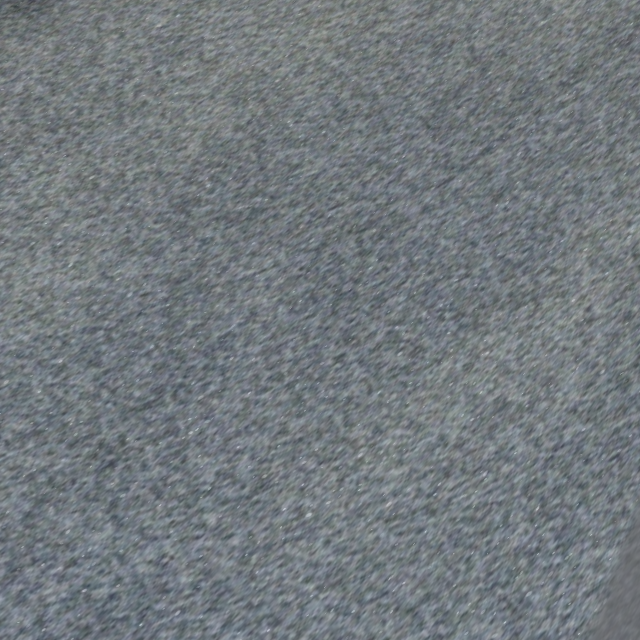
This texture is drawn by a WebGL 1 fragment shader. Its source:

```glsl
precision highp float;
uniform vec2 u_resolution;

float hash(vec2 p) {
  vec3 q = fract(vec3(p.xyx) * 0.1031);
  q += dot(q, q.yzx + 33.33);
  return fract((q.x + q.y) * q.z);
}

float noise(vec2 p) {
  vec2 i = floor(p), f = fract(p);
  f = f * f * (3.0 - 2.0 * f);
  return mix(mix(hash(i), hash(i + vec2(1.0, 0.0)), f.x),
             mix(hash(i + vec2(0.0, 1.0)), hash(i + 1.0), f.x), f.y);
}

mat2 rotation(float a) {
  return mat2(cos(a), -sin(a), sin(a), cos(a));
}

// Receding ground: finer towards the top, grain steeper towards the right
vec2 groundPlane(vec2 p) {
  vec2 g = vec2((p.x - 0.5) * (0.95 + 0.25 * p.y), p.y * (0.85 + 0.25 * p.y));
  g.y -= 0.2 * p.x * p.x;
  return rotation(0.48) * g + 3.0;
}

// Elongated stones in three overlapping sizes, centred on zero
float grains(vec2 g) {
  float sum = 0.0;
  float weight = 0.17;
  vec2 scale = vec2(85.0, 160.0);
  for (int i = 0; i < 3; i++) {
    float turn = 0.22 * float(i) - 0.2;
    sum += weight * (noise(rotation(turn) * g * scale + 37.0 * float(i)) - 0.5);
    scale *= 1.55;
    weight *= 0.8;
  }
  return sum;
}

// Sparse pale chips, one candidate per jittered cell
float chips(vec2 g) {
  float sum = 0.0;
  for (int i = 0; i < 3; i++) {
    float layer = float(i);
    vec2 q = g * (30.0 + 11.0 * layer) + 17.3 * layer;
    vec2 cell = floor(q);
    float pick = hash(cell + 5.0);
    vec2 jitter = vec2(hash(cell + 19.0), hash(cell + 43.0));
    vec2 d = fract(q) - 0.3 - 0.4 * jitter;
    d = rotation(0.6 * (jitter.x - 0.5)) * d;
    float size = mix(0.11, 0.22, hash(cell + 71.0));
    float shape = 1.0 - smoothstep(0.35, 1.0, length(d * vec2(1.0, 1.9)) / size);
    sum += shape * smoothstep(0.78, 1.0, pick);
  }
  return sum;
}

void main() {
  vec2 p = gl_FragCoord.xy / u_resolution;
  vec2 g = groundPlane(p);

  // Broad worn bands and smaller blotches
  float bands = noise(g * vec2(2.6, 7.0) + 4.0) - 0.5;
  float blotches = noise(g * vec2(9.0, 19.0) + 11.0) - 0.5;
  float wear = 0.05 * bands + 0.035 * blotches;

  // Smooth patch in the lower right corner
  float edge = p.x - 0.915 - 0.39 * p.y + 0.012 * (noise(p * 45.0) - 0.5);
  float patchMask = smoothstep(-0.012, 0.016, edge);

  float contrast = mix(1.1, 0.85, p.y) * mix(1.0, 0.3, patchMask);
  float light = grains(g) * contrast + wear * (1.0 - patchMask);
  light += 0.18 * chips(g) * (1.0 - patchMask) * mix(1.1, 0.65, p.y);

  // Shaded upper left corner
  light -= 0.09 * (1.0 - smoothstep(0.0, 0.16, length((p - vec2(0.0, 1.0)) * vec2(0.8, 2.0))));

  vec3 asphalt = mix(vec3(0.436, 0.468, 0.497), vec3(0.457, 0.478, 0.484), p.y);
  asphalt = mix(asphalt, vec3(0.425, 0.437, 0.455), patchMask);

  // Blue, ochre and reddish stone tints
  float cool = noise(g * vec2(75.0, 125.0) + 91.0) - 0.5 - 0.35 * bands;
  float red = noise(g * vec2(90.0, 140.0) + 157.0) - 0.5;
  vec3 tint = cool * vec3(-0.018, -0.008, 0.045) + red * vec3(0.028, -0.018, 0.008);

  gl_FragColor = vec4(asphalt + light + tint * mix(1.0, 0.3, patchMask), 1.0);
}
```
